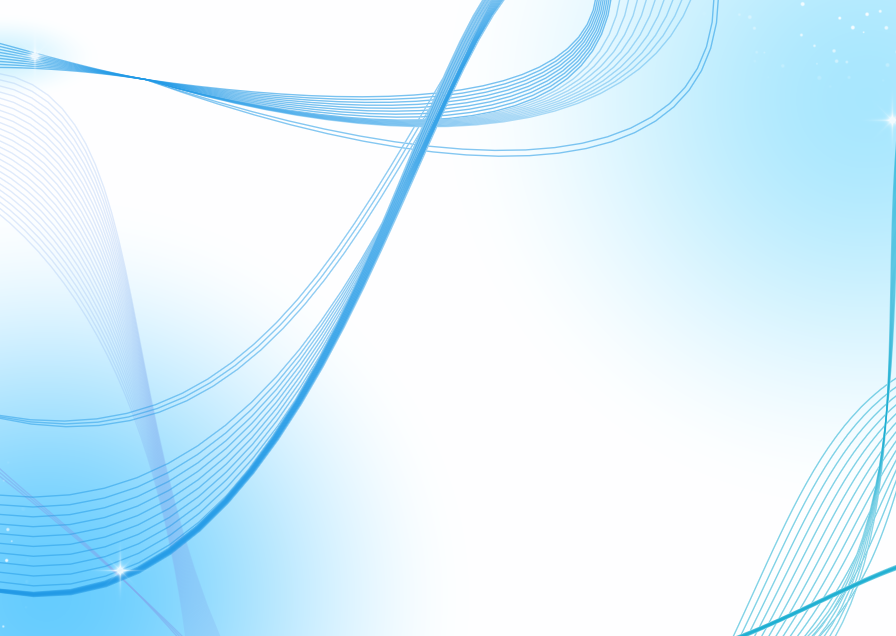
Write a WebGL 1 fragment shader that draws this background.

```glsl
precision highp float;
// Airy white and sky-blue backdrop with flowing bundles of fine curved strands.
uniform vec2 u_resolution;

#define MAX_STRANDS 24
#define SEGMENTS 22
#define FINE 0.11
#define BOLD 0.24
#define SPECK_CELL 2.6
#define SPARKLE_SIZE 5.5
#define WHITE vec3(0.995, 0.998, 1.0)
#define SKY vec3(0.66, 0.905, 0.995)
#define AZURE vec3(0.40, 0.80, 0.995)
#define BLUE vec3(0.13, 0.60, 0.90)
#define LAVENDER vec3(0.50, 0.66, 0.93)
#define TEAL vec3(0.10, 0.68, 0.82)

// Coordinates are hundredths of the canvas height, origin at the lower left.
float pixel;

float hash(vec2 p) {
  return fract(sin(dot(p, vec2(127.1, 311.7))) * 43758.5);
}

// Cubic curve: start holds the first two control points, finish the last two.
vec2 bezier(vec4 start, vec4 finish, float t) {
  float s = 1.0 - t;
  return s * s * (s * start.xy + 3.0 * t * start.zw)
       + t * t * (3.0 * s * finish.xy + t * finish.zw);
}

float segmentDistance(vec2 p, vec2 a, vec2 b) {
  vec2 ab = b - a;
  return length(p - a - ab * clamp(dot(p - a, ab) / dot(ab, ab), 0.0, 1.0));
}

// Coverage of strands spread evenly between curve a and curve b.
float ribbon(vec2 p, vec4 a0, vec4 a1, vec4 b0, vec4 b1,
             float count, float halfWidth, float opacity) {
  vec4 low = min(min(a0, a1), min(b0, b1));
  vec4 high = max(max(a0, a1), max(b0, b1));
  vec2 margin = vec2(halfWidth + pixel);
  if (any(lessThan(p, min(low.xy, low.zw) - margin)) ||
      any(greaterThan(p, max(high.xy, high.zw) + margin))) return 0.0;

  float clear = 1.0;
  for (int i = 0; i < MAX_STRANDS; i++) {
    if (float(i) >= count) break;
    float k = float(i) / (count - 1.0);
    vec4 start = mix(a0, b0, k);
    vec4 finish = mix(a1, b1, k);
    vec2 previous = start.xy;
    float d = 1000.0;
    for (int j = 1; j <= SEGMENTS; j++) {
      vec2 next = bezier(start, finish, float(j) / float(SEGMENTS));
      d = min(d, segmentDistance(p, previous, next));
      previous = next;
    }
    clear *= 1.0 - opacity * clamp((halfWidth - d) / pixel + 0.5, 0.0, 1.0);
  }
  return 1.0 - clear;
}

float glow(vec2 p, vec2 center, vec2 radius) {
  return 1.0 - smoothstep(0.0, 1.0, length((p - center) / radius));
}

// Four-pointed star with a soft core and short diagonal rays.
float sparkle(vec2 p, vec2 center) {
  vec2 q = abs(p - center);
  vec2 diagonal = vec2(q.x + q.y, abs(q.x - q.y)) * 0.707;
  float fade = max(0.0, 1.0 - length(q) / SPARKLE_SIZE);
  float rays = exp(-min(q.x, q.y) * 6.0) + 0.5 * fade * exp(-diagonal.y * 6.0);
  return min(1.0, fade * fade * rays + 0.7 * exp(-dot(q, q) * 1.5));
}

// Tiny dots scattered one per cell.
float specks(vec2 p) {
  vec2 cell = floor(p / SPECK_CELL);
  vec2 offset = 0.2 + 0.6 * vec2(hash(cell), hash(cell + 17.0));
  float radius = 0.1 + 0.22 * hash(cell + 31.0);
  float d = length(p - (cell + offset) * SPECK_CELL);
  return step(0.5, hash(cell + 53.0)) * (1.0 - smoothstep(radius - pixel, radius + pixel, d));
}

void main() {
  pixel = 100.0 / u_resolution.y;
  vec2 p = gl_FragCoord.xy * pixel;

  // Soft background glows
  vec3 color = mix(WHITE, SKY, glow(p, vec2(136.4, 84.4), vec2(68.0, 66.0)));
  color = mix(color, AZURE, glow(p, vec2(7.3, 6.0), vec2(68.0, 64.0)));
  color = mix(color, SKY, 0.6 * glow(p, vec2(0.0, 91.0), vec2(16.0, 7.0)));

  // Pale veil and crossing strands at the left
  float veil = ribbon(p, vec4(-0.9, 88.6, 23.8, 85.3), vec4(17.4, 39.6, 34.8, -0.7),
                      vec4(-0.9, 67.0, 17.4, 52.4), vec4(25.6, 26.7, 29.3, -0.7), 24.0, FINE, 0.24);
  veil = max(veil, ribbon(p, vec4(-0.9, 27.1, 6.4, 20.3), vec4(15.6, 13.9, 28.4, -0.7),
                      vec4(-0.9, 25.8, 6.4, 20.0), vec4(16.5, 12.1, 29.3, -0.7), 3.0, FINE, 0.55));
  color = mix(color, LAVENDER, veil);

  // Upper sweep: left tail, inner band, fan and outer loop
  float sweep = ribbon(p, vec4(-0.9, 93.4, 7.3, 91.2), vec4(14.7, 89.0, 22.9, 87.5),
                       vec4(-0.9, 89.4, 7.3, 89.4), vec4(15.6, 88.6, 22.9, 87.5), 9.0, FINE, 0.6);
  sweep = max(sweep, ribbon(p, vec4(22.9, 87.5, 53.1, 83.2), vec4(91.6, 81.7, 93.8, 100.9),
                       vec4(22.9, 87.5, 54.9, 78.9), vec4(93.4, 75.3, 96.2, 100.9), 9.0, FINE, 0.6));
  sweep = max(sweep, ribbon(p, vec4(22.9, 87.5, 54.9, 78.9), vec4(93.4, 75.3, 96.2, 100.9),
                       vec4(22.9, 87.5, 56.8, 77.1), vec4(98.9, 74.4, 109.0, 100.9), 10.0, FINE, 0.35));
  sweep = max(sweep, ribbon(p, vec4(22.9, 87.5, 64.1, 72.5), vec4(112.6, 66.1, 113.0, 100.9),
                       vec4(22.9, 87.5, 63.2, 74.0), vec4(112.1, 67.0, 112.3, 100.9), 2.0, FINE, 0.55));

  // Long diagonal: bold stem, fan and upper pair
  sweep = max(sweep, ribbon(p, vec4(79.7, 100.9, 63.2, 79.9), vec4(45.8, -2.6, -0.9, 7.1),
                       vec4(76.6, 100.9, 61.4, 78.0), vec4(45.8, -0.7, -0.9, 7.3), 7.0, BOLD, 0.5));
  sweep = max(sweep, ribbon(p, vec4(79.7, 100.9, 63.2, 79.9), vec4(45.8, -2.6, -0.9, 7.1),
                       vec4(77.8, 100.9, 64.1, 74.4), vec4(44.9, 16.7, -0.9, 22.2), 11.0, FINE, 0.5));
  sweep = max(sweep, ribbon(p, vec4(77.8, 100.9, 56.8, 68.9), vec4(42.1, 26.7, -0.9, 34.8),
                       vec4(79.1, 100.9, 58.6, 69.8), vec4(43.0, 24.0, -0.9, 34.4), 3.0, FINE, 0.5));
  color = mix(color, BLUE, sweep);

  // Lower right: fan, vertical strands and bold crossing
  float corner = ribbon(p, vec4(141.6, 41.0, 129.1, 33.2), vec4(123.6, 17.6, 115.0, -0.7),
                        vec4(141.6, 24.9, 138.3, 13.9), vec4(135.5, 6.6, 128.2, -0.7), 13.0, FINE, 0.55);
  corner = max(corner, ribbon(p, vec4(141.0, 78.0, 138.8, 52.4), vec4(142.5, 19.4, 131.0, -0.7),
                        vec4(141.4, 78.0, 140.3, 50.5), vec4(141.9, 13.9, 126.4, -0.7), 6.0, FINE, 0.5));
  corner = max(corner, ribbon(p, vec4(114.5, -0.7, 124.5, 2.9), vec4(131.9, 7.5, 141.6, 11.2),
                        vec4(115.4, -0.7, 126.4, 3.8), vec4(134.6, 8.4, 141.6, 10.8), 4.0, BOLD, 0.6));
  color = mix(color, TEAL, corner);

  // Glints
  float dust = glow(p, vec2(132.0, 98.0), vec2(24.0, 14.0)) + glow(p, vec2(0.0, 10.0), vec2(5.0, 22.0));
  float light = max(sparkle(p, vec2(18.9, 10.3)), sparkle(p, vec2(5.5, 91.2)));
  light = max(light, sparkle(p, vec2(140.3, 81.1)));
  color = mix(color, WHITE, max(0.85 * light, min(dust, 1.0) * specks(p)));

  gl_FragColor = vec4(color, 1.0);
}
```
